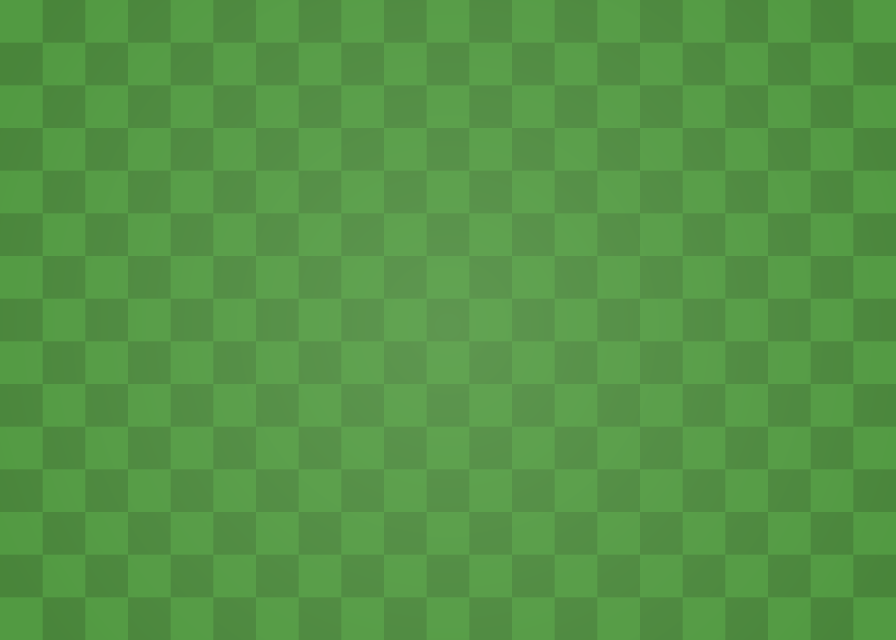
Write a WebGL 1 fragment shader that draws this pattern.

```glsl
precision highp float;
// A lawn-green checkerboard of 21 by 15 squares under a soft round glow.
// Two alternating waves multiply into the checks; each check colour
// shifts from its rim tone to a paler tone toward the canvas centre.

uniform vec2 u_resolution;

#define GRID vec2(21.0, 15.0)
#define GLOW_CENTER vec2(0.5, 0.49)
#define GLOW_RADIUS 0.80
#define LIGHT_RIM vec3(0.320, 0.602, 0.257)
#define LIGHT_CORE vec3(0.386, 0.642, 0.325)
#define DARK_RIM vec3(0.285, 0.520, 0.228)
#define DARK_CORE vec3(0.370, 0.592, 0.314)

// Signed distance to the nearest cell edge, positive in even cells
vec2 alternatingCells(vec2 p) {
  return 0.5 - abs(mod(p + 0.5, 2.0) - 1.0);
}

// 1 on light squares, 0 on dark ones, smoothed over one pixel
float checkerMask(vec2 uv) {
  vec2 pixel = GRID / u_resolution;
  vec2 wave = clamp(2.0 * alternatingCells(uv * GRID) / pixel, -1.0, 1.0);
  return 0.5 + 0.5 * wave.x * wave.y;
}

// Linear falloff from the centre, in units of canvas height
float radialGlow(vec2 uv) {
  vec2 offset = uv - GLOW_CENTER;
  offset.x *= u_resolution.x / u_resolution.y;
  return clamp(1.0 - length(offset) / GLOW_RADIUS, 0.0, 1.0);
}

void main() {
  vec2 uv = gl_FragCoord.xy / u_resolution;
  float glow = radialGlow(uv);

  vec3 light = mix(LIGHT_RIM, LIGHT_CORE, glow);
  vec3 dark = mix(DARK_RIM, DARK_CORE, glow);
  gl_FragColor = vec4(mix(dark, light, checkerMask(uv)), 1.0);
}
```
